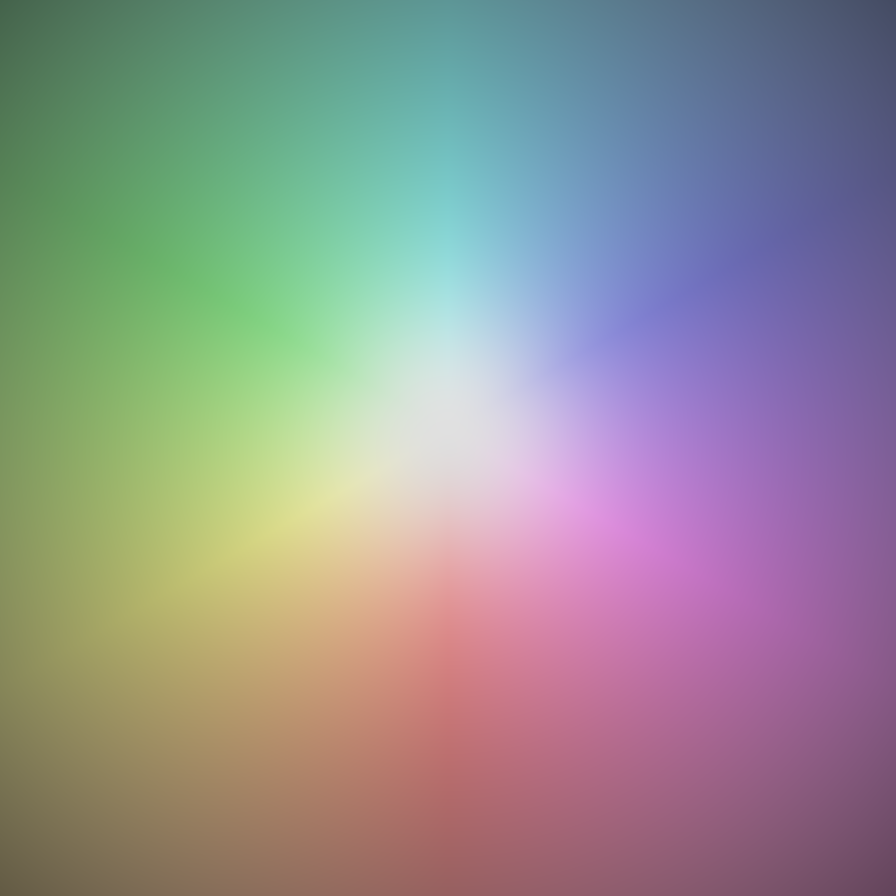
A WebGL 1 fragment shader for this background:

```glsl
precision highp float;
// A soft colour wheel: hue turns with the angle around a pale grey heart.
// Saturation rises quickly from the centre, then eases off toward the corners,
// while brightness stays flat in the middle and darkens outward as a vignette.

uniform vec2 u_resolution;

const float TAU = 6.2831853;

// Fully saturated colour for a hue in turns
vec3 hueColor(float hue) {
    vec3 ramp = mod(hue * 6.0 + vec3(0.0, 4.0, 2.0), 6.0);
    return clamp(abs(ramp - 3.0) - 1.0, 0.0, 1.0);
}

// Saturation by distance from the wheel's heart
float wheelSaturation(float radius) {
    float rise = 1.0 - exp(-radius * radius / 0.022);
    return 0.41 * rise - 0.10 * smoothstep(0.35, 0.70, radius);
}

// Flat centre bending smoothly into a straight falloff
float vignette(float radius) {
    float d = radius - 0.16;
    float falloff = d + sqrt(d * d + 0.006);
    float heartDip = 0.04 * exp(-radius * radius / 0.006);
    return 0.925 - 0.49 * falloff - heartDip;
}

void main() {
    vec2 uv = gl_FragCoord.xy / u_resolution;

    // Wheel colour, its heart slightly above the middle
    vec2 fromHeart = uv - vec2(0.5, 0.52);
    float hue = 0.75 - atan(fromHeart.y, fromHeart.x) / TAU;
    float saturation = wheelSaturation(length(fromHeart));
    vec3 tint = mix(vec3(1.0), hueColor(hue), saturation);

    // Brightness, centred on the canvas
    float brightness = vignette(length(uv - 0.5));

    gl_FragColor = vec4(tint * brightness, 1.0);
}
```
